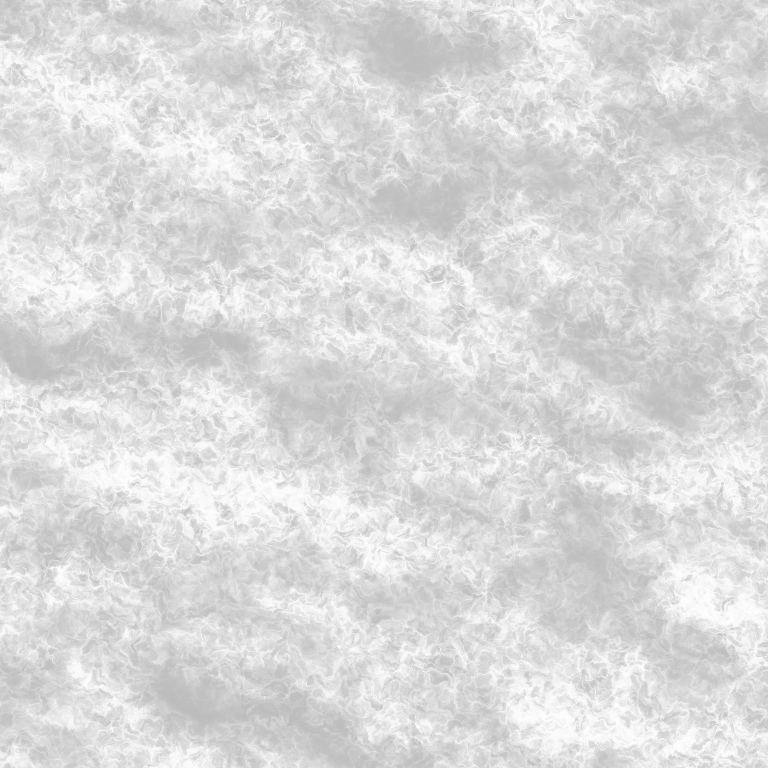
Reproduce this texture procedurally as a WebGL 2 fragment shader.

```glsl
#version 300 es
precision highp float;
// Pale sea foam in greys: a fine ragged web of white filaments around darker flecks.
// Ridged gradient noise and cell borders form the web; stretched, tilted noise
// gathers it into bright drifts and calm grey patches.

uniform vec2 u_resolution;
out vec4 fragColor;

vec2 hash22(vec2 p) {
    vec3 q = fract(p.xyx * vec3(0.1031, 0.1030, 0.0973));
    q += dot(q, q.yzx + 33.33);
    return fract((q.xx + q.yz) * q.zy);
}

float cornerSlope(vec2 cell, vec2 offset) {
    vec2 g = hash22(cell) * 2.0 - 1.0;
    return dot(g / max(length(g), 0.01), offset);
}

float gradientNoise(vec2 p) {
    vec2 i = floor(p), f = fract(p);
    vec2 u = f * f * f * (f * (f * 6.0 - 15.0) + 10.0);
    vec2 e = vec2(1.0, 0.0);
    float low = mix(cornerSlope(i, f), cornerSlope(i + e, f - e), u.x);
    float high = mix(cornerSlope(i + e.yx, f - e.yx), cornerSlope(i + 1.0, f - 1.0), u.x);
    return mix(low, high, u.y);
}

float fbm(vec2 p) {
    float sum = 0.0, weight = 1.0;
    for (int i = 0; i < 5; i++) {
        sum += weight * gradientNoise(p);
        p = mat2(1.6, 1.2, -1.2, 1.6) * p + 17.3;
        weight *= 0.5;
    }
    return sum;
}

// Thin bright creases along the zero lines of several noise octaves
float ridges(vec2 p) {
    float sum = 0.0, weight = 0.38;
    for (int i = 0; i < 5; i++) {
        float crease = max(1.0 - 2.4 * abs(gradientNoise(p)), 0.0);
        sum += weight * crease * crease;
        p = mat2(1.45, 0.95, -0.95, 1.45) * p + 9.7;
        weight *= 0.78;
    }
    return sum;
}

// Soft bright borders between scattered cells
float cellBorders(vec2 p) {
    vec2 i = floor(p), f = fract(p);
    float nearest = 8.0, second = 8.0;
    for (int y = -1; y <= 1; y++) {
        for (int x = -1; x <= 1; x++) {
            vec2 c = vec2(x, y);
            float d = length(c + hash22(i + c) - f);
            second = min(second, max(nearest, d));
            nearest = min(nearest, d);
        }
    }
    return exp(-4.5 * (second - nearest));
}

void main() {
    vec2 p = gl_FragCoord.xy / u_resolution.y;

    // Axes along and across the drifts, which fall gently to the right
    vec2 drift = mat2(0.95, 0.31, -0.31, 0.95) * p + 3.0;

    // Broad tone: bright winding crests over wide light and dark areas
    vec2 sway = vec2(fbm(drift * 4.0 + 40.0), fbm(drift * 4.0 + 71.0));
    float areas = fbm(drift * vec2(3.0, 8.0) + 0.6 * sway);
    float crests = 0.23 - abs(fbm(drift * vec2(2.6, 6.5) + 0.5 * sway + 31.0));
    float broad = 0.75 * areas + 1.1 * crests;
    float patches = fbm(drift * vec2(7.0, 12.0) + 23.0);
    float strength = clamp(0.26 + 0.22 * broad + 0.22 * patches, 0.09, 0.44);

    // Fine web, bent at two sizes so that its threads turn ragged
    vec2 bend = vec2(fbm(p * 20.0 + 5.0), fbm(p * 20.0 + 58.0));
    vec2 fray = vec2(fbm(p * 70.0 + 13.0), fbm(p * 70.0 + 86.0));
    vec2 w = drift + 0.016 * bend + 0.007 * fray;
    float web = 0.70 * ridges(w * vec2(19.0, 25.0))
              + 0.30 * cellBorders(w * vec2(62.0, 76.0));

    // Mottling inside the cells
    float mottle = fbm(drift * vec2(22.0, 30.0) + 1.5 * bend);

    float tone = 0.843 + 0.145 * broad + 0.055 * patches + 0.045 * mottle;
    tone += strength * (web - 0.42);

    // Ease highlights and shadows into the pale range
    tone = tone > 0.93 ? 0.93 + 0.065 * (1.0 - exp((0.93 - tone) / 0.065)) : tone;
    tone = tone < 0.78 ? 0.78 - 0.050 * (1.0 - exp((tone - 0.78) / 0.050)) : tone;
    fragColor = vec4(vec3(tone), 1.0);
}
```
